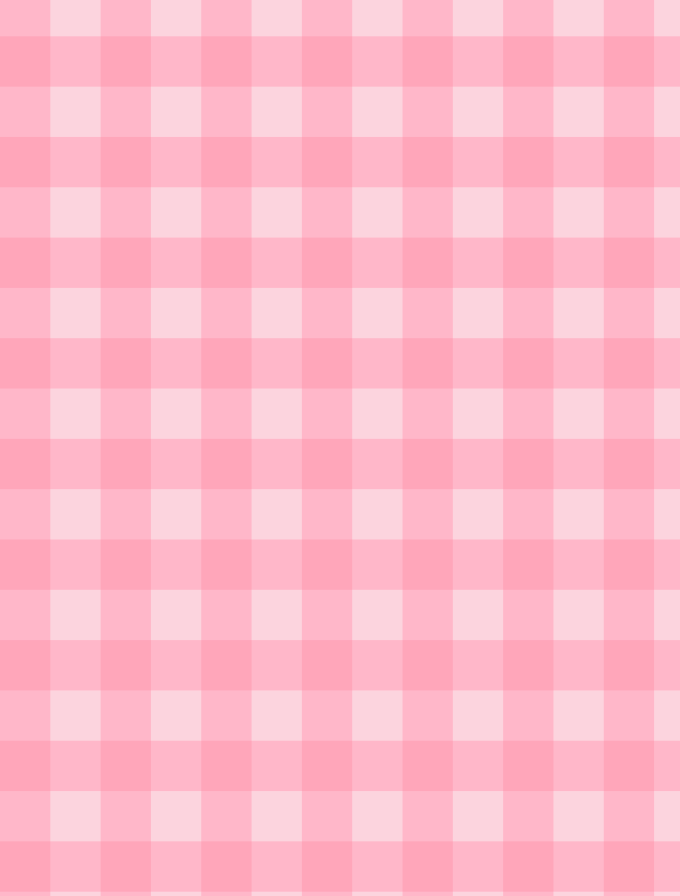
Reproduce this pattern procedurally as a WebGL 2 fragment shader.

```glsl
#version 300 es
precision highp float;
// Pink gingham: evenly spaced vertical and horizontal bands cross on a pale ground.
// Each band family is a periodic distance function; the two coverages blend
// the ground, single-band and crossing colours.

uniform vec2 u_resolution;
out vec4 fragColor;

const float REPEATS_DOWN = 8.904;             // check repeats per canvas height
const float BAND_WIDTH = 0.5;                 // band share of one repeat
const vec2 BAND_START = vec2(0.0, 0.043);     // first band's left and lower edge, in repeats
const float EDGE_PIXELS = 1.0;                // width of the smoothed edge

const vec3 GROUND_PINK = vec3(0.99, 0.83, 0.87);
const vec3 BAND_PINK = vec3(1.00, 0.718, 0.788);
const vec3 CROSSING_PINK = vec3(1.00, 0.65, 0.73);

// Coverage of the vertical (x) and horizontal (y) bands, from 0 to 1.
vec2 bandCoverage(vec2 cell, float edge) {
    vec2 fromCentre = abs(fract(cell - BAND_START - 0.5 * BAND_WIDTH + 0.5) - 0.5);
    vec2 inside = 0.5 * BAND_WIDTH - fromCentre;
    return clamp(inside / edge + 0.5, 0.0, 1.0);
}

void main() {
    // Square repeats, scaled by the canvas height.
    float repeatsPerPixel = REPEATS_DOWN / u_resolution.y;
    vec2 cell = gl_FragCoord.xy * repeatsPerPixel;
    vec2 band = bandCoverage(cell, EDGE_PIXELS * repeatsPerPixel);

    // Where both bands overlap, the colour deepens.
    vec3 betweenRows = mix(GROUND_PINK, BAND_PINK, band.x);
    vec3 onRow = mix(BAND_PINK, CROSSING_PINK, band.x);
    fragColor = vec4(mix(betweenRows, onRow, band.y), 1.0);
}
```
